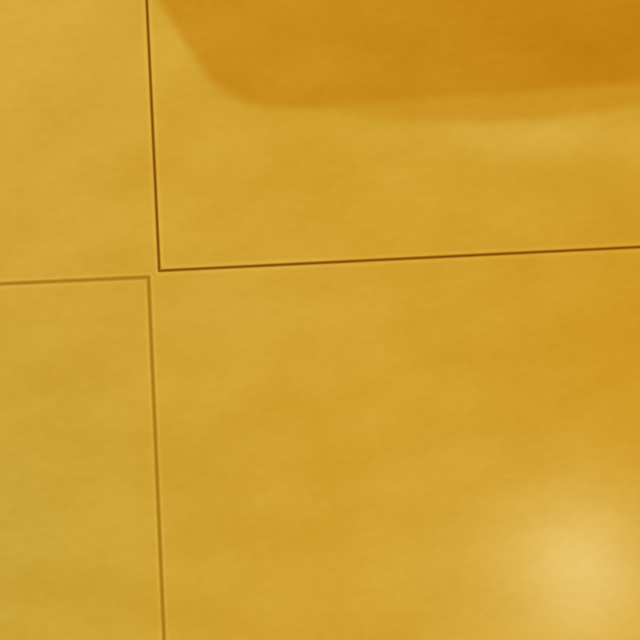
Reproduce this texture procedurally as a WebGL 2 fragment shader.

```glsl
#version 300 es
precision highp float;
// Glossy ochre wall panels meeting at offset seams, under a soft rounded shadow.
// Broad colour gradients carry gradient-noise mottling; segment distances
// shape the grooves with their pale rims, and gaussians make the reflections.
#define GROOVE_WIDTH 0.0017
#define RIM_OFFSET 0.0055
#define RIM_GAIN 0.035
#define SHADOW_BLUR 0.011
#define CORNER_ROUND 0.09
#define MOTTLE_GAIN 0.050
#define GRAIN_GAIN 0.022
#define GLOW_GAIN 0.92

uniform vec2 u_resolution;
out vec4 fragColor;

const vec3 OCHRE       = vec3(0.820, 0.632, 0.188);
const vec3 PALE_OCHRE  = vec3(0.840, 0.662, 0.250);
const vec3 OLIVE_OCHRE = vec3(0.795, 0.642, 0.225);
const vec3 AMBER       = vec3(0.815, 0.590, 0.130);
const vec3 SHADE       = vec3(0.785, 0.550, 0.115);
const vec3 SHADE_DEEP  = vec3(0.765, 0.500, 0.070);
const vec3 GLOW        = vec3(0.925, 0.775, 0.430);
const vec3 GROOVE      = vec3(0.490, 0.290, 0.030);
const vec3 SOFT_GROOVE = vec3(0.620, 0.435, 0.070);

vec2 hashGradient(vec2 cell) {
    vec3 q = fract(vec3(cell.xyx) * vec3(0.1031, 0.1030, 0.0973));
    q += dot(q, q.yzx + 33.33);
    float angle = 6.28318 * fract((q.x + q.y) * q.z);
    return vec2(cos(angle), sin(angle));
}

float gradientNoise(vec2 p) {
    vec2 i = floor(p), f = fract(p);
    vec2 u = f * f * f * (f * (f * 6.0 - 15.0) + 10.0);
    float a = dot(hashGradient(i), f);
    float b = dot(hashGradient(i + vec2(1, 0)), f - vec2(1, 0));
    float c = dot(hashGradient(i + vec2(0, 1)), f - vec2(0, 1));
    float d = dot(hashGradient(i + vec2(1, 1)), f - vec2(1, 1));
    return mix(mix(a, b, u.x), mix(c, d, u.x), u.y);
}

float fbm(vec2 p) {
    float sum = 0.0, amplitude = 0.5;
    for (int i = 0; i < 4; i++) {
        sum += amplitude * gradientNoise(p);
        p = mat2(1.6, 1.2, -1.2, 1.6) * p + 7.3;
        amplitude *= 0.5;
    }
    return sum;
}

float segmentDistance(vec2 p, vec2 a, vec2 b) {
    vec2 ab = b - a;
    return length(p - a - ab * clamp(dot(p - a, ab) / dot(ab, ab), 0.0, 1.0));
}

float smoothMin(float a, float b, float k) {
    float h = max(k - abs(a - b), 0.0) / k;
    return min(a, b) - h * h * k * 0.25;
}

float spot(vec2 p, vec2 center, vec2 radius) {
    vec2 d = (p - center) / radius;
    return exp(-dot(d, d));
}

// Groove with a pale rim along both sides
vec3 carve(vec3 color, float d, vec3 groove, float width, float depth, float pixel) {
    float rim = (d - RIM_OFFSET) / 0.0025;
    color += RIM_GAIN * depth * exp(-rim * rim) * vec3(1.0, 0.85, 0.9);
    float line = 1.0 - smoothstep(0.0, width * 1.4 + pixel, d);
    return mix(color, groove, line * depth);
}

void main() {
    vec2 p = gl_FragCoord.xy / u_resolution;
    float pixel = 1.0 / min(u_resolution.x, u_resolution.y);

    // Broad panel gradients
    vec3 color = OCHRE;
    color = mix(color, PALE_OCHRE, 0.85 * spot(p, vec2(0.02, 1.0), vec2(0.25, 0.45)));
    color = mix(color, OLIVE_OCHRE, 0.85 * spot(p, vec2(0.0, 0.16), vec2(0.28, 0.40)));
    color = mix(color, AMBER, 0.85 * spot(p, vec2(1.04, 0.45), vec2(0.30, 0.24)));
    color = mix(color, PALE_OCHRE, 0.40 * spot(p, vec2(0.36, 0.52), vec2(0.22, 0.10)));

    // Reflections
    color = mix(color, GLOW, 0.26 * spot(p, vec2(0.84, 0.785), vec2(0.16, 0.032)));
    color = mix(color, GLOW, 0.35 * spot(p, vec2(0.87, 0.10), vec2(0.22, 0.19)));
    color = mix(color, GLOW, GLOW_GAIN * spot(p, vec2(0.915, 0.105), vec2(0.100, 0.105)));

    // Rounded shadow over a fainter penumbra
    float lower = p.y - (0.834 + 0.075 * (p.x - 0.5));
    float side = dot(p - vec2(0.25, 1.0), vec2(0.857, 0.514));
    float core = smoothMin(lower, side, CORNER_ROUND);
    float bow = p.x - 0.72;
    float outer = smoothMin(p.y - 0.809 - 0.35 * bow * bow, side, CORNER_ROUND);
    vec3 shade = mix(SHADE, SHADE_DEEP, smoothstep(0.35, 1.0, p.x));
    color = mix(color, shade, 0.42 * smoothstep(-SHADOW_BLUR, SHADOW_BLUR, outer));
    color = mix(color, shade, 0.88 * smoothstep(-SHADOW_BLUR, SHADOW_BLUR, core));

    // Streaked mottling and fine grain
    vec2 along = vec2(p.x + 0.4 * p.y, p.y - 0.25 * p.x);
    color += MOTTLE_GAIN * fbm(along * vec2(6.0, 11.0) + 3.0) * vec3(0.8, 1.0, 1.1);
    color += GRAIN_GAIN * fbm(along * vec2(50.0, 80.0));

    // Crisp upper seams and softer lower-left seams
    vec2 corner = vec2(0.249, 0.577), joint = vec2(0.232, 0.567);
    float crisp = min(segmentDistance(p, corner, vec2(0.229, 1.005)),
                      segmentDistance(p, corner, vec2(1.01, 0.6145)));
    float soft = min(segmentDistance(p, joint, vec2(-0.01, 0.556)),
                     segmentDistance(p, joint, vec2(0.2568, -0.01)));
    color = carve(color, soft, SOFT_GROOVE, GROOVE_WIDTH * 1.5, 0.8, pixel);
    color = carve(color, crisp, GROOVE, GROOVE_WIDTH, 0.95, pixel);

    fragColor = vec4(clamp(color, 0.0, 1.0), 1.0);
}
```
